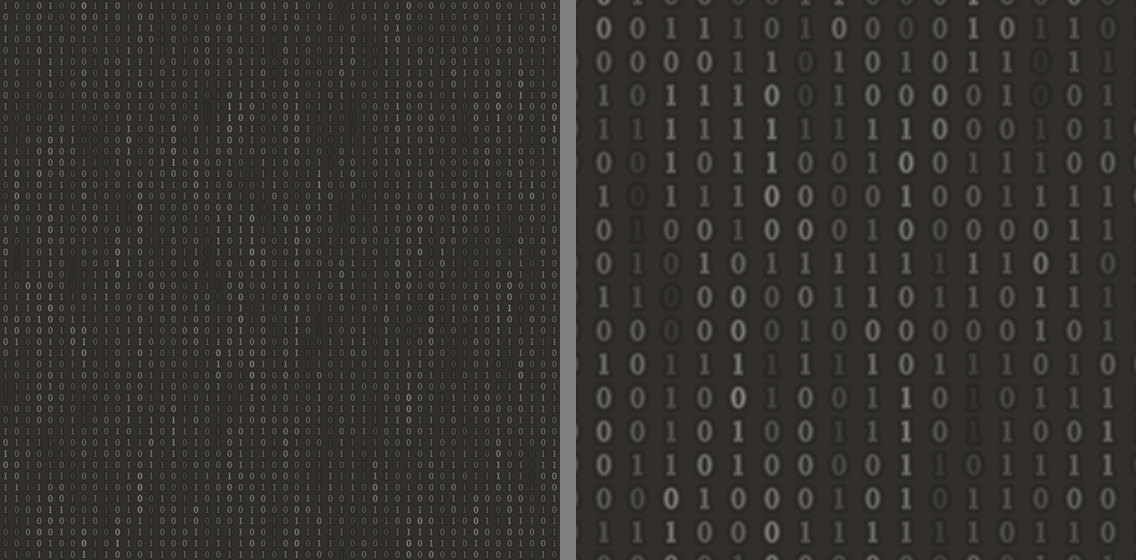
Left: the whole. Right: its middle third, enlarged.
Give the GLSL for this pattern, as a three.js fragment shader.

```glsl
// A dark field of small serifed ones and zeros on a square grid, one per cell.
// Digits come from distance functions; each column fades in and out along
// wrapping gradient noise, and every cell varies a little in strength and tint.

#define COUNT 50.0                      // cells across and down
#define STREAKS 8.0                     // noise periods along a column
#define SOFT 0.105                      // edge softness, in cells
#define HALO 0.23                       // reach of the dark rim, in cells
#define LEVEL 0.56                      // mean strength of the digits
#define FADE 0.95                       // strength of the column fading
#define GROUND vec3(0.195, 0.185, 0.168)
#define RIM vec3(0.157, 0.148, 0.137)
#define INK vec3(0.62, 0.61, 0.59)

varying vec2 vUv;

float hash(vec2 p) {
  vec3 q = fract(p.xyx * 0.1031);
  q += dot(q, q.yzx + 33.33);
  return fract((q.x + q.y) * q.z);
}

// Gradient noise along one column, wrapping after STREAKS periods.
float columnNoise(float column, float y) {
  float i = floor(y);
  float f = y - i;
  float g0 = hash(vec2(column + 71.0, mod(i, STREAKS))) * 2.0 - 1.0;
  float g1 = hash(vec2(column + 71.0, mod(i + 1.0, STREAKS))) * 2.0 - 1.0;
  float w = f * f * f * (f * (f * 6.0 - 15.0) + 10.0);
  return mix(g0 * f, g1 * (f - 1.0), w);
}

float box(vec2 p, vec2 halfSize) {
  vec2 d = abs(p) - halfSize;
  return length(max(d, 0.0)) + min(max(d.x, d.y), 0.0);
}

float ellipse(vec2 p, vec2 r) {
  float k = length(p / r);
  return (k - 1.0) * (k + 1e-4) / (length(p / (r * r)) + 1e-4);
}

// Oval ring, heavier at the sides than at top and bottom.
float zero(vec2 p) {
  return max(ellipse(p, vec2(0.2, 0.3)), -ellipse(p, vec2(0.095, 0.235)));
}

// Stem with a flag at the upper left and a foot.
float one(vec2 p) {
  float stem = box(p, vec2(0.05, 0.285));
  float flag = box(p - vec2(-0.045, 0.235), vec2(0.055, 0.03));
  float foot = box(p - vec2(0.0, -0.26), vec2(0.1, 0.03));
  return min(stem, min(flag, foot));
}

void main() {
  vec2 grid = vUv * COUNT;
  vec2 cell = mod(floor(grid), COUNT);
  vec2 p = fract(grid) - 0.5;

  // Digit choice, leaning to one or zero by column
  float lean = mix(0.3, 0.7, hash(vec2(cell.x, 211.0)));
  float d = hash(cell + 13.0) < lean ? one(p) : zero(p);

  // Strength: column fading, column offset and cell jitter
  float phase = hash(vec2(cell.x, 307.0)) * STREAKS;
  float level = LEVEL + FADE * columnNoise(cell.x, cell.y / COUNT * STREAKS + phase);
  level += 0.24 * (hash(vec2(cell.x, 401.0)) - 0.5);
  level += 0.16 * (hash(cell + 131.0) - 0.5);
  level = clamp(level, 0.14, 1.0);

  // Slight shift between warm and cool green ink
  vec3 ink = INK + (hash(cell + 173.0) - 0.5) * vec3(-0.06, 0.01, 0.02);

  vec3 color = mix(GROUND, RIM, 1.0 - smoothstep(0.06, HALO, d));
  float coverage = 1.0 - smoothstep(-SOFT, SOFT, d);
  color = mix(color, ink, coverage * level);
  gl_FragColor = vec4(color, 1.0);
}
```
